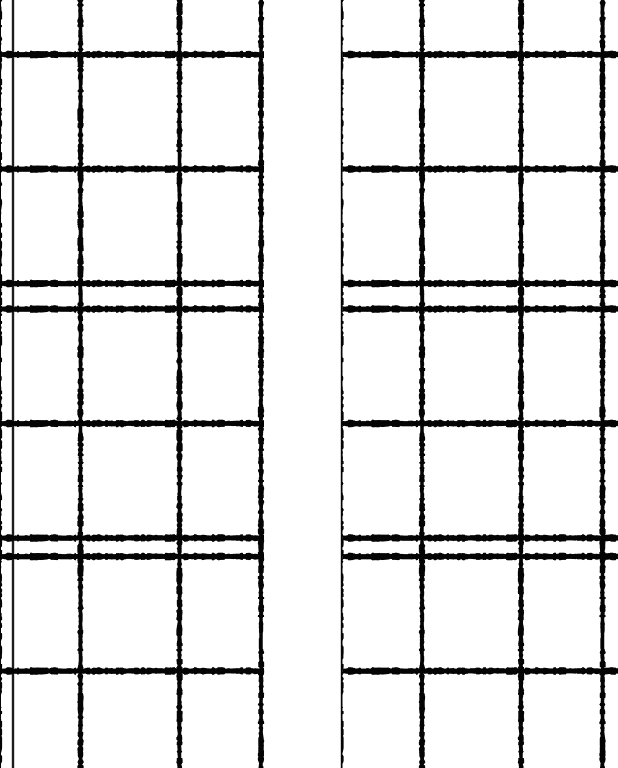
Reproduce this pattern procedurally as a Shadertoy shader.

```glsl
// Two ruled panels of rough, beaded black lines on white, split by a blank gutter.
#define UNITS 768.0        // canvas height in drawing units
#define PANEL 341.5        // distance from one panel to the next
#define PANEL_END 264.0    // where the rows of the first panel stop
#define ROW_STEP 114.5     // distance between rows inside a group
#define ROW_HALF 2.4       // half width of a row at its thinnest
#define COLUMN_HALF 1.75   // half width of a column at its thinnest
#define BEAD 2.6           // length of one bead along a line
#define BUMP 1.4           // how far a bead swells beyond the core
#define MARGIN_X 13.0      // position of the plain margin line
#define INK vec3(0.015)
#define PAPER vec3(1.0)

float hash(float n, float seed) {
    return fract(sin(n * 12.99 + seed * 78.23) * 4375.85);
}

float noise(float t, float seed) {
    float cell = floor(t), f = fract(t);
    f = f * f * (3.0 - 2.0 * f);
    return mix(hash(cell, seed), hash(cell + 1.0, seed), f);
}

// Swelling of a line: small beads gathered in longer thick and thin runs
float beads(float t, float seed) {
    float fine = noise(t / BEAD, seed);
    float run = noise(t / (BEAD * 5.0), seed + 7.0);
    return BUMP * smoothstep(0.35, 0.65, 0.65 * fine + 0.35 * run);
}

// Coverage of the inside of a shape from its signed distance
float cover(float dist, float pixel) {
    return clamp(0.5 - dist / pixel, 0.0, 1.0);
}

// Line across d, with each side swelling partly on its own
float roughLine(float d, float halfWidth, float along, float seed, float pixel) {
    float swell = mix(beads(along, seed), beads(along, seed + sign(d) * 3.0), 0.3);
    return cover(abs(d) - halfWidth - swell, pixel);
}

void mainImage(out vec4 fragColor, in vec2 fragCoord) {
    // Drawing units, measured from the top left
    float pixel = UNITS / iResolution.y;
    vec2 p = vec2(fragCoord.x, iResolution.y - fragCoord.y) * pixel;
    float panel = floor((p.x + 20.0) / PANEL);
    float x = p.x - panel * PANEL;
    float ink = 0.0;

    // Columns
    vec3 columns = vec3(80.5, 179.5, 261.0);
    for (int i = 0; i < 3; i++)
        ink = max(ink, roughLine(x - columns[i], COLUMN_HALF, p.y, float(i) + 20.0, pixel));

    // Left border: straight outside, beaded inside
    float border = max(-0.7 - x, x - 1.0 - 0.8 * beads(p.y, 31.0));
    ink = max(ink, cover(border, pixel));

    // Three groups of three rows, the last panel running off the canvas
    vec3 groups = vec3(54.5, 309.0, 556.5);
    float rows = 0.0;
    for (int g = 0; g < 3; g++)
        for (int r = 0; r < 3; r++) {
            float y = groups[g] + float(r) * ROW_STEP;
            rows = max(rows, roughLine(p.y - y, ROW_HALF, x, 11.0, pixel));
        }
    float rowEnd = panel < 0.5 ? PANEL_END : PANEL;
    rows *= cover(max(0.6 - x, x - rowEnd), pixel);
    ink = max(ink, rows);

    // Plain margin line
    ink = max(ink, 0.9 * cover(abs(p.x - MARGIN_X) - 1.2, pixel));

    fragColor = vec4(mix(PAPER, INK, ink), 1.0);
}
```
